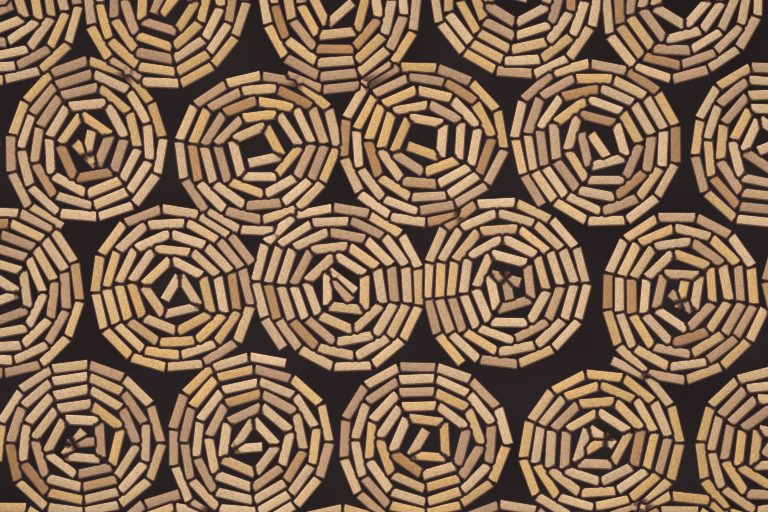
Write a Shadertoy shader that draws this pattern.

```glsl
// Stacked rolls of short wooden slats, seen end-on against a dark ground.
// Rolls sit on a jittered hexagonal grid; in each one straight slats are laid
// end to end along an inward spiral, and slats that collide trim each other.

const float ROLL_SPACING = 0.333;   // lengths in units of canvas height
const float ROW_SPACING = 0.286;
const float ROLL_JITTER = 0.024;
const float ROLL_RADIUS = 0.167;
const float ROLL_REACH = 0.205;
const float CORE_RADIUS = 0.035;
const float SLAT_LENGTH = 0.075;
const float SLAT_WIDTH = 0.0208;
const float SLAT_CORNER = 0.0025;
const float END_GAP = 0.0020;
const float RING_PITCH = 0.0222;
const float SEAM = 0.0010;
const float RIM_WIDTH = 0.0034;
const int MAX_SLATS = 76;
const float TAU = 6.2831853;

const vec3 GROUND = vec3(0.155, 0.126, 0.128);
const vec3 RIM = vec3(0.37, 0.265, 0.22);
const vec3 HONEY = vec3(0.82, 0.655, 0.43);
const vec3 PALE = vec3(0.825, 0.695, 0.545);
const vec3 DULL = vec3(0.71, 0.565, 0.45);
const vec3 TAN = vec3(0.66, 0.475, 0.32);
const vec2 LIGHT = vec2(-0.35, 0.94);

float hash(vec2 p) {
    vec3 q = fract(vec3(p.xyx) * 0.1031);
    q += dot(q, q.yzx + 33.33);
    return fract((q.x + q.y) * q.z);
}

float noise(vec2 p) {
    vec2 i = floor(p), f = fract(p);
    f = f * f * (3.0 - 2.0 * f);
    return mix(mix(hash(i), hash(i + vec2(1, 0)), f.x),
               mix(hash(i + vec2(0, 1)), hash(i + vec2(1, 1)), f.x), f.y);
}

// Nearest slat so far, and the runner-up distance used for trimming
struct Slat {
    float dist, second, seed;
    vec2 local, normal;
};

// Slightly squashed circle, flatter towards the core
vec2 spiralPoint(float r, float angle, float seed) {
    float squash = mix(0.13, 0.035, smoothstep(0.03, 0.13, r));
    r *= 1.0 + 0.025 * sin(3.0 * angle + seed * 40.0)
             + squash * cos(2.0 * angle + seed * 23.0);
    return r * vec2(cos(angle), sin(angle));
}

// Lays one slat between two points, a little loose in tilt, place and width
void laySlat(vec2 p, vec2 start, vec2 end, float id, inout Slat best) {
    float loose = hash(vec2(id * 613.0, 2.0)) - 0.5;
    vec2 along = normalize(end - start);
    along = normalize(along + 0.09 * loose * vec2(-along.y, along.x));
    vec2 normal = vec2(-along.y, along.x);
    vec2 offset = p - 0.5 * (start + end) - normal * 0.002 * (id - 0.5);
    vec2 q = vec2(dot(offset, along), dot(offset, normal));
    vec2 halfSize = 0.5 * vec2(length(end - start) - END_GAP,
                               SLAT_WIDTH * (1.0 + 0.12 * loose));
    vec2 e = abs(q) - halfSize + SLAT_CORNER;
    float d = length(max(e, 0.0)) + min(max(e.x, e.y), 0.0) - SLAT_CORNER;
    if (d < best.dist) best = Slat(d, best.dist, id, q, normal);
    else best.second = min(best.second, d);
}

// Winds one roll from its rim to its core
void windRoll(vec2 p, float seed, inout Slat best) {
    float r = ROLL_RADIUS * mix(0.97, 1.03, hash(vec2(seed * 91.0, 3.0)));
    float core = CORE_RADIUS + 0.008 * hash(vec2(seed * 57.0, 8.0));
    float turn = hash(vec2(seed * 71.0, 5.0)) < 0.5 ? -1.0 : 1.0;
    float angle = seed * TAU;
    vec2 start = spiralPoint(r, angle, seed);
    for (int i = 0; i < MAX_SLATS; i++) {
        if (r < core) break;
        float swing = 2.0 * asin(min(0.5 * SLAT_LENGTH / r, 0.96));
        float sagitta = SLAT_LENGTH * SLAT_LENGTH / (8.0 * r);
        r -= (RING_PITCH + 0.35 * sagitta) * swing / TAU;
        angle += turn * swing;
        vec2 end = spiralPoint(r, angle, seed);
        laySlat(p, start, end, hash(vec2(float(i) + 0.5, seed * 311.0)), best);
        start = end;
    }
    // Some cores hold one more slat
    float id = hash(vec2(seed * 37.0, 6.0));
    vec2 tip = 0.4 * SLAT_LENGTH * vec2(cos(seed * 11.5), -sin(seed * 11.5));
    if (id < 0.6) laySlat(p, -tip, tip, id, best);
}

vec3 woodColor(Slat s, float slope, float warmth) {
    float pick = hash(vec2(s.seed * 211.0, 9.0));
    vec3 wood = mix(HONEY, PALE, smoothstep(0.3, 0.7, 0.5 * s.seed + 0.5 * warmth));
    wood = mix(wood, DULL, 0.85 * smoothstep(0.72, 0.84, pick));
    wood = mix(wood, TAN, 0.8 * smoothstep(0.10, 0.04, pick));
    float fibre = noise(s.local * vec2(170.0, 520.0) + s.seed * 80.0);
    float pores = noise(s.local * 620.0 + s.seed * 50.0);
    float tone = 0.95 + 0.09 * hash(vec2(s.seed * 407.0, 1.0));
    return wood * (tone + 0.08 * (fibre - 0.5) + 0.14 * (pores - 0.5) + 0.14 * slope);
}

void mainImage(out vec4 fragColor, in vec2 fragCoord) {
    float pixel = 1.0 / iResolution.y;
    vec2 p = fragCoord * pixel;
    Slat s = Slat(1.0, 1.0, 0.0, vec2(0), vec2(0, 1));

    // Visit the rolls around this point
    for (int j = -1; j <= 1; j++)
    for (int i = -1; i <= 1; i++) {
        float row = floor(p.y / ROW_SPACING) + float(j);
        float shift = 0.5 * mod(row, 2.0);
        vec2 key = vec2(floor(p.x / ROLL_SPACING - shift) + float(i), row) + 17.0;
        vec2 jitter = vec2(hash(key), hash(key + 40.0)) - 0.5;
        vec2 center = (key - 17.0 + vec2(0.5 + shift, 0.5)) * vec2(ROLL_SPACING, ROW_SPACING);
        vec2 local = p - center - ROLL_JITTER * jitter;
        if (length(local) < ROLL_REACH) windRoll(local, hash(key + 90.0), s);
    }

    // Trim colliding slats halfway, then shade ground, rim and face
    float d = max(s.dist, 0.5 * (s.dist - s.second) + SEAM);
    float slope = s.local.y / SLAT_WIDTH * dot(s.normal, LIGHT);
    float rim = RIM_WIDTH * (1.0 - 0.9 * slope);
    vec3 face = mix(RIM, woodColor(s, slope, noise(p * 3.5)), smoothstep(-0.2 * rim, -rim, d));
    vec3 ground = GROUND + 0.03 * (noise(p * 9.0) - 0.5);
    vec3 color = mix(ground, face, smoothstep(0.6 * pixel, -0.6 * pixel, d));
    vec2 fromMiddle = fragCoord / iResolution.xy - 0.5;
    color *= 1.03 - 0.16 * dot(fromMiddle, fromMiddle);
    fragColor = vec4(color, 1.0);
}
```
